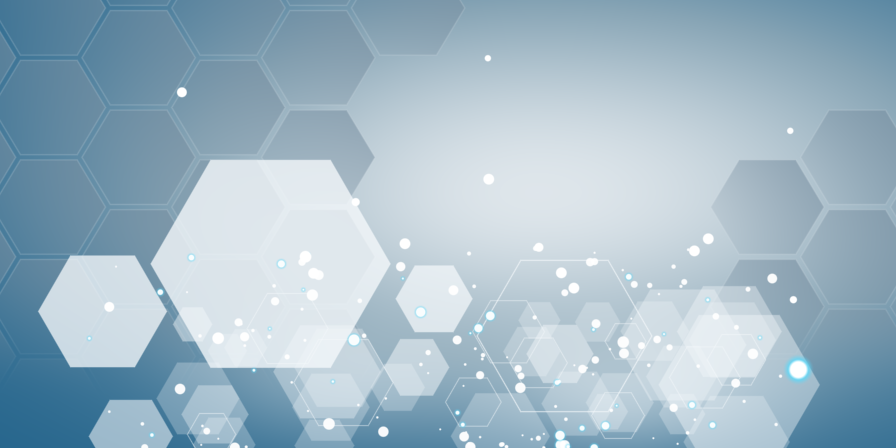
A Shadertoy shader for this background:

```glsl
// Pale hexagons, fine outlines and glowing dots over a soft steel-blue gradient.

const vec3 DEEP_BLUE = vec3(0.12, 0.38, 0.54);
const vec3 MID_BLUE = vec3(0.53, 0.645, 0.71);
const vec3 MIST = vec3(0.87, 0.90, 0.92);
const vec3 SLATE = vec3(0.47, 0.56, 0.63);
const vec3 ICE = vec3(0.96, 0.975, 0.985);
const vec3 CYAN = vec3(0.35, 0.85, 0.98);

// Large panels: centre, radius, opacity
const vec4 PANELS[12] = vec4[12](
    vec4(1.65, 0.141, 0.18, 0.42), vec4(1.628, 0.26, 0.117, 0.38),
    vec4(1.523, 0.23, 0.143, 0.35), vec4(0.292, 0.026, 0.094, 0.55),
    vec4(0.93, 0.18, 0.073, 0.5), vec4(0.43, 0.276, 0.044, 0.45),
    vec4(0.48, 0.075, 0.075, 0.35), vec4(0.73, 0.17, 0.12, 0.35),
    vec4(1.25, 0.21, 0.075, 0.45), vec4(0.229, 0.305, 0.144, 0.76),
    vec4(0.969, 0.333, 0.086, 0.72), vec4(0.604, 0.411, 0.268, 0.78));

// Prominent dots: centre, radius
const vec3 DOTS[16] = vec3[16](
    vec3(0.406, 0.794, 0.011), vec3(1.089, 0.87, 0.007),
    vec3(1.764, 0.708, 0.007), vec3(1.091, 0.6, 0.012),
    vec3(0.904, 0.456, 0.012), vec3(1.581, 0.467, 0.012),
    vec3(1.55, 0.44, 0.012), vec3(1.203, 0.448, 0.01),
    vec3(0.794, 0.549, 0.009), vec3(0.682, 0.427, 0.013),
    vec3(0.7, 0.39, 0.012), vec3(1.253, 0.391, 0.012),
    vec3(1.281, 0.357, 0.012), vec3(1.771, 0.331, 0.008),
    vec3(0.244, 0.315, 0.011), vec3(0.487, 0.245, 0.013));

float hash(float n) {
    return fract(sin(n * 12.9898 + 4.137) * 43758.545);
}

// Signed distance to a flat-topped hexagon
float hexDist(vec2 p, float radius) {
    p = abs(p);
    return max(p.y, 0.866 * p.x + 0.5 * p.y) - 0.866 * radius;
}

float fill(float d, float aa) {
    return 1.0 - smoothstep(-aa, aa, d);
}

float stroke(float d, float width, float aa) {
    return fill(abs(d) - width, aa);
}

float bell(vec2 p, vec2 size) {
    p /= size;
    return exp(-dot(p, p));
}

vec3 backdrop(vec2 p) {
    vec2 q = p - vec2(1.2, 0.57);
    float light = bell(q, vec2(q.x < 0.0 ? 0.95 : 1.12, q.y < 0.0 ? 0.45 : 0.5));
    vec3 col = mix(DEEP_BLUE, MID_BLUE, min(2.0 * light, 1.0));
    return mix(col, MIST, max(2.0 * light - 1.0, 0.0));
}

// Honeycomb at the upper left and along the right side
vec3 honeycomb(vec3 col, vec2 p, float aa) {
    vec2 period = vec2(0.401, 0.2222);
    vec2 u = p - vec2(0.109, 0.76);
    vec2 a = mod(u + 0.5 * period, period) - 0.5 * period;
    vec2 b = mod(u, period) - 0.5 * period;
    vec2 cell = dot(a, a) < dot(b, b) ? a : b;
    vec2 centre = p - cell;
    bool left = centre.x < 0.8 || (centre.x < 1.0 && centre.y > 0.9);
    bool right = centre.x > 1.65 && centre.y < 0.68;
    float mask = (left || right) ? smoothstep(0.1, 0.4, p.y) : 0.0;
    float d = hexDist(cell * vec2(1.0, 1.04), 0.1265);
    float shade = 0.36 + 1.3 * (cell.x + cell.y);
    col = mix(col, SLATE, mask * fill(d, aa) * clamp(shade, 0.12, 0.6));
    return mix(col, MIST, mask * stroke(d, 0.0015, aa) * 0.2);
}

// Random spot in one of the two lower clusters
vec2 clusterSpot(float id, float height) {
    bool rightSide = hash(id + 0.7) > 0.42;
    float spread = hash(id + 0.1) + hash(id + 0.3) - 1.0;
    float x = rightSide ? 1.36 + 0.42 * spread : 0.70 + 0.55 * spread;
    return vec2(x, height * pow(hash(id + 0.5), 1.3));
}

void mainImage(out vec4 fragColor, in vec2 fragCoord) {
    vec2 p = fragCoord / iResolution.y;
    p.x *= 2.0 * iResolution.y / iResolution.x;
    float aa = 0.9 / iResolution.y;
    vec3 col = honeycomb(backdrop(p), p, aa);

    // Haze behind the clusters
    float haze = 0.45 * bell(p - vec2(1.4, 0.13), vec2(0.3, 0.15));
    haze += 0.25 * bell(p - vec2(0.75, 0.16), vec2(0.3, 0.14));
    col = mix(col, ICE, haze);

    // Scattered small panels and outlines
    for (int i = 0; i < 30; i++) {
        float id = float(i) * 1.37;
        float radius = mix(0.035, 0.12, hash(id + 0.9));
        float d = hexDist(p - clusterSpot(id, 0.29), radius);
        float alpha = i % 3 == 0 ? 0.5 * stroke(d, 0.001, aa) : 0.27 * fill(d, aa);
        col = mix(col, ICE, alpha);
    }
    float ring = hexDist(p - vec2(1.26, 0.25), 0.195);
    col = mix(col, ICE, 0.7 * stroke(ring, 0.0012, aa));

    for (int i = 0; i < 12; i++) {
        vec4 panel = PANELS[i];
        col = mix(col, ICE, panel.w * fill(hexDist(p - panel.xy, panel.z), aa));
    }

    // Dots, with a cyan rim on some of the scattered ones
    for (int i = 0; i < 150; i++) {
        float id = float(i) * 2.11 + 70.0;
        float radius = mix(0.002, 0.013, pow(hash(id + 0.9), 2.0));
        float d = length(p - clusterSpot(id, 0.45)) - radius;
        float rim = hash(id + 1.3) > 0.85 ? 0.6 : 0.0;
        col = mix(col, CYAN, rim * fill(d - 0.002, 2.0 * aa));
        col = mix(col, vec3(1.0), 0.95 * fill(d, aa));
    }
    for (int i = 0; i < 16; i++) {
        col = mix(col, vec3(1.0), fill(length(p - DOTS[i].xy) - DOTS[i].z, aa));
    }

    // Bright orb at the lower right
    float orb = length(p - vec2(1.782, 0.175));
    col = mix(col, CYAN, 0.9 * (1.0 - smoothstep(0.018, 0.036, orb)));
    col = mix(col, vec3(1.0), 1.0 - smoothstep(0.016, 0.024, orb));
    fragColor = vec4(col, 1.0);
}
```
